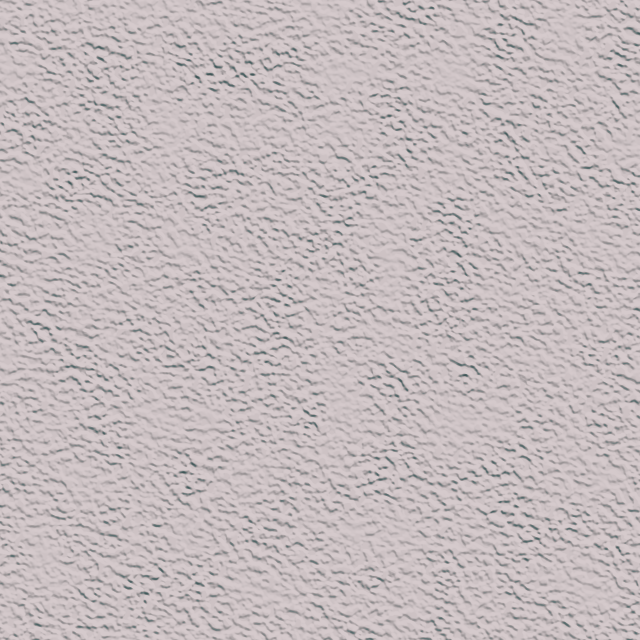
This texture is drawn by a Shadertoy shader. Its source:

```glsl
// Pale pink rough plaster: small slanted grains lit from above, with grey-green shadows.

const vec3  PLASTER      = vec3(0.836, 0.792, 0.800); // fully lit surface
const vec3  SHADOW_DROP  = vec3(1.00, 0.91, 0.92);    // colour lost per unit of shade
const vec3  DEEP_TINT    = vec3(-0.07, 0.012, 0.012); // cool tint of the deepest pits
const vec2  GRAIN_FREQ   = vec2(66.0, 95.0);          // grains along and across the slant
const float SLANT        = -0.33;                     // direction of the grains, radians
const vec2  LIGHT_DIR    = vec2(0.30, 0.954);         // towards the light
const float RELIEF_STEP  = 0.0020;                    // half width of the slope sample
const float RELIEF_GAIN  = 2.7;                       // steepness of the relief
const float FINE_AMOUNT  = 0.45;                      // share of the finer grains
const float PLATEAU      = 0.35;                      // noise level where grains flatten
const float PATCH_FREQ   = 11.0;                      // size of smooth and rough patches
const float PATCH_AMOUNT = 0.95;                      // contrast between the patches
const float SHADE_SCALE  = 0.130;                     // darkness per unit of slope
const float SHADE_KNEE   = 2.5;                       // sharpness of the lit-to-shaded bend
const float SHADE_START  = 0.05;                      // slope where shading sets in

// Integer hash giving a random unit gradient for a lattice point.
vec2 gradientAt(ivec2 cell) {
    uint h = uint(cell.x) * 374761393u + uint(cell.y) * 668265263u;
    h = (h ^ (h >> 13)) * 1274126177u;
    h = (h ^ (h >> 15)) * 2246822519u;
    h ^= h >> 16;
    float angle = float(h & 65535u) * (6.2831853 / 65536.0);
    return vec2(cos(angle), sin(angle));
}

// Gradient noise with quintic interpolation.
float gradientNoise(vec2 p) {
    vec2 base = floor(p);
    vec2 f = p - base;
    ivec2 cell = ivec2(base);
    vec2 w = f * f * f * (f * (f * 6.0 - 15.0) + 10.0);
    float a = dot(gradientAt(cell), f);
    float b = dot(gradientAt(cell + ivec2(1, 0)), f - vec2(1.0, 0.0));
    float c = dot(gradientAt(cell + ivec2(0, 1)), f - vec2(0.0, 1.0));
    float d = dot(gradientAt(cell + ivec2(1, 1)), f - vec2(1.0, 1.0));
    return mix(mix(a, b, w.x), mix(c, d, w.x), w.y);
}

vec2 rotate(vec2 p, float angle) {
    float c = cos(angle), s = sin(angle);
    return vec2(c * p.x + s * p.y, c * p.y - s * p.x);
}

// Surface height: two sizes of slanted grain, flattened at top and bottom.
float plasterHeight(vec2 p) {
    vec2 grain = rotate(p, SLANT) * GRAIN_FREQ;
    float n = gradientNoise(grain);
    n += FINE_AMOUNT * gradientNoise(rotate(grain, 0.5) * 1.9 + 37.3);
    return smoothstep(-PLATEAU, PLATEAU, n);
}

// Local roughness, leaving some patches nearly smooth.
float roughness(vec2 p) {
    float n = gradientNoise(p * PATCH_FREQ + 5.7);
    n += 0.6 * gradientNoise(p * PATCH_FREQ * 2.3 + 91.1);
    return clamp(1.0 + PATCH_AMOUNT * n, 0.35, 1.5);
}

void mainImage(out vec4 fragColor, in vec2 fragCoord) {
    vec2 p = fragCoord / iResolution.y;

    // Slope facing away from the light.
    vec2 reach = LIGHT_DIR * RELIEF_STEP;
    float slope = plasterHeight(p + reach) - plasterHeight(p - reach);
    slope *= RELIEF_GAIN * roughness(p);

    // Soft bend: lit slopes stay pale, shaded slopes darken steadily.
    float bend = exp(SHADE_KNEE * (slope - SHADE_START));
    float shade = SHADE_SCALE / SHADE_KNEE * log(1.0 + bend);

    // Pale plaster, greyed by shade and cooled in the pits.
    vec3 color = PLASTER - SHADOW_DROP * shade;
    color += DEEP_TINT * smoothstep(0.20, 0.40, shade);
    fragColor = vec4(color, 1.0);
}
```
